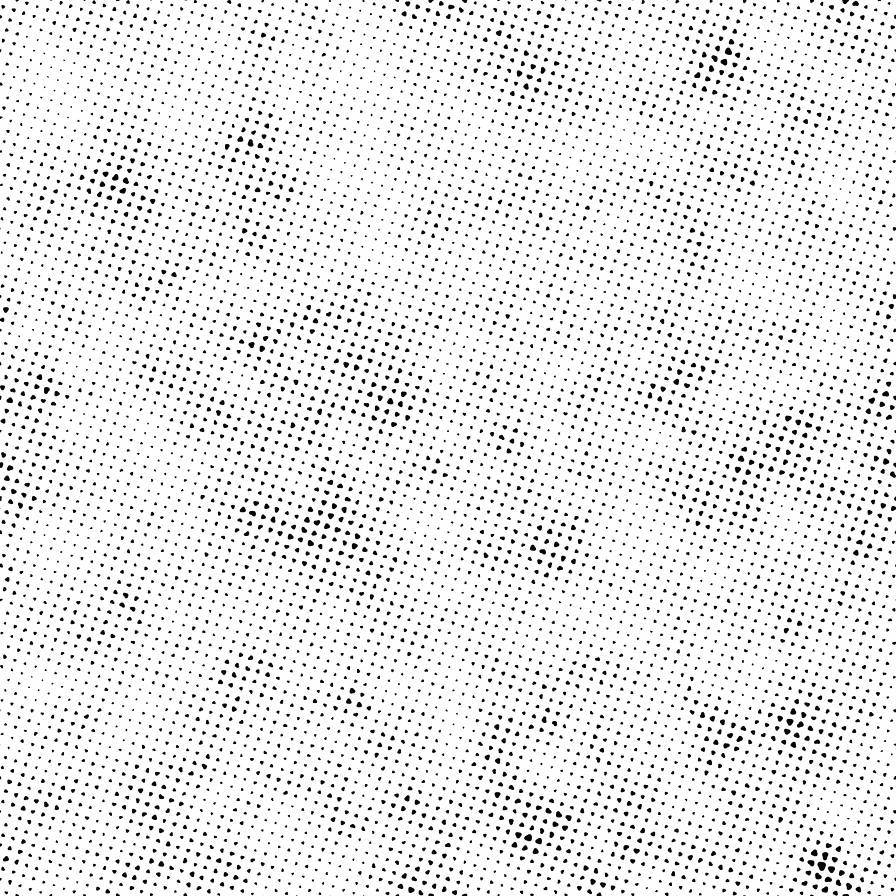
A Shadertoy shader for this pattern:

```glsl
const vec2 SCREEN = vec2(80.0, 26.0);   // whole dot steps along one canvas side: sets pitch and angle
const vec3 PAPER = vec3(0.995);
const vec3 INK = vec3(0.015);
const float BASE_RADIUS = 0.148;        // in dot pitches
const float MIN_RADIUS = 0.07;
const float MAX_RADIUS = 0.40;
const float EDGE_SOFTNESS = 0.06;       // in dot pitches
const float POSITION_JITTER = 0.07;
const float SIZE_JITTER = 0.40;
const float STRETCH = 0.30;
const float WOBBLE = 0.12;
const vec3 CLOUD_CELLS = vec3(5.0, 12.0, 26.0);
const vec3 CLOUD_WEIGHTS = vec3(0.32, 0.36, 0.42);
const float TAU = 6.2831853;

// Integer hash: three values in 0..1
vec3 hash3(vec3 key) {
    uvec3 v = uvec3(key) * 1664525u + 1013904223u;
    v.x += v.y * v.z; v.y += v.z * v.x; v.z += v.x * v.y;
    v ^= v >> 16u;
    v.x += v.y * v.z; v.y += v.z * v.x; v.z += v.x * v.y;
    return vec3(v >> 8u) / 16777216.0;
}

// Wrapping cellular noise: soft light and dark spots, one per cell
float cellularCloud(vec2 uv, float cells) {
    vec2 p = uv * cells;
    vec2 cell = floor(p);
    float sum = 0.0;
    for (int j = -1; j <= 1; j++)
    for (int i = -1; i <= 1; i++) {
        vec2 neighbour = cell + vec2(i, j);
        vec3 rnd = hash3(vec3(mod(neighbour, cells), cells));
        vec2 offset = p - neighbour - rnd.xy;
        float falloff = max(1.0 - dot(offset, offset), 0.0);
        sum += (2.0 * rnd.z - 1.0) * falloff * falloff * falloff;
    }
    return sum;
}

float inkTone(vec2 uv) {
    return dot(CLOUD_WEIGHTS, vec3(cellularCloud(uv, CLOUD_CELLS.x),
                                   cellularCloud(uv, CLOUD_CELLS.y),
                                   cellularCloud(uv, CLOUD_CELLS.z)));
}

// Signed distance to a slightly stretched, uneven dot
float dotDistance(vec2 p, float radius, vec3 rnd) {
    float angle = atan(p.y, p.x + 1e-5);
    float outline = 1.0 + STRETCH * (rnd.x - 0.3) * cos(2.0 * angle - TAU * rnd.y)
                        + WOBBLE * sin(3.0 * angle + TAU * rnd.z);
    return length(p) - radius * outline;
}

void mainImage(out vec4 fragColor, in vec2 fragCoord) {
    vec2 uv = fragCoord / iResolution.xy;

    // Rotated dot lattice that closes on the canvas edges
    mat2 toLattice = mat2(SCREEN.x, SCREEN.y, -SCREEN.y, SCREEN.x);
    vec2 lattice = toLattice * uv;
    vec2 id = floor(lattice);
    vec2 local = lattice - id - 0.5;

    // Exact whole-number dot position, wrapped to the tile
    float period = dot(SCREEN, SCREEN);
    vec2 site = mod(id * toLattice, period);
    vec3 place = hash3(vec3(site, 101.0));
    vec3 form = hash3(vec3(site, 211.0));

    // Dot size follows the cloud tone
    float tone = inkTone(site / period) + SIZE_JITTER * (place.z - 0.5);
    float radius = clamp(BASE_RADIUS * exp(tone), MIN_RADIUS, MAX_RADIUS);
    float dist = dotDistance(local - POSITION_JITTER * (place.xy - 0.5), radius, form);

    // Smoothed ink edge
    float pixel = length(SCREEN) / iResolution.y;
    float edge = max(EDGE_SOFTNESS, 0.6 * pixel);
    float ink = 1.0 - smoothstep(-edge, edge, dist);
    fragColor = vec4(mix(PAPER, INK, ink), 1.0);
}
```
